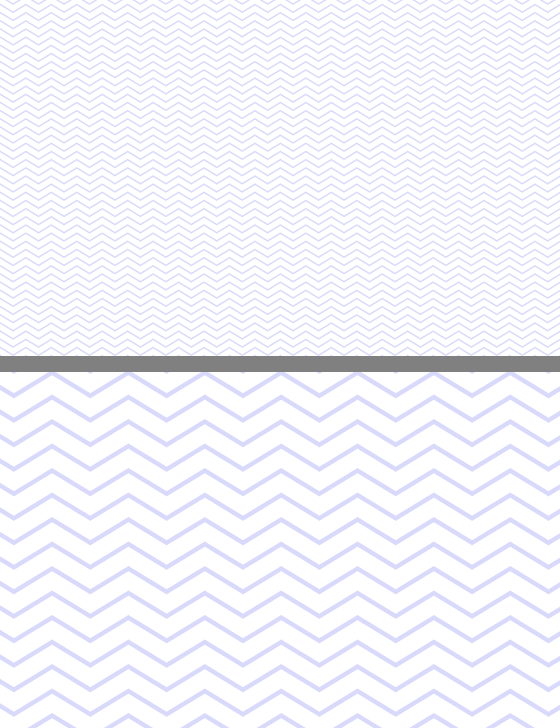
Top: the whole. Bottom: its middle third, enlarged.
Give the GLSL for this pattern, as a Shadertoy shader.

```glsl
// Thin lavender zigzag lines stacked on white.
// A triangle wave bends the vertical axis, which then repeats into rows;
// the slope-corrected distance to the nearest row gives an even stroke.

// Triangle wave: 0 at whole numbers, 1 halfway between them.
float triangleWave(float x) {
    return 1.0 - abs(2.0 * fract(x) - 1.0);
}

// Distance to the nearest zigzag line, in canvas widths, y measured downward.
float zigzagDistance(vec2 p) {
    float columns = 22.0;
    float rowHeight = 0.014583;
    float waveHeight = 0.0138;

    // Straighten the wave, then fold all rows onto one.
    float y = p.y - 0.0081 - waveHeight * triangleWave((p.x - 0.0007) * columns);
    float vertical = abs(fract(y / rowHeight + 0.5) - 0.5) * rowHeight;

    // Turn vertical distance into distance across the slanted stroke.
    float slope = 2.0 * waveHeight * columns;
    return vertical / sqrt(1.0 + slope * slope);
}

void mainImage(out vec4 fragColor, in vec2 fragCoord) {
    vec2 p = vec2(fragCoord.x, iResolution.y - fragCoord.y) / iResolution.x;
    float pixel = 1.0 / iResolution.x;

    // Stroke coverage with an edge one pixel wide.
    float stroke = clamp(0.5 + (0.00132 - zigzagDistance(p)) / pixel, 0.0, 1.0);

    vec3 lavender = vec3(0.85, 0.85, 0.99);
    fragColor = vec4(mix(vec3(1.0), lavender, stroke), 1.0);
}
```
